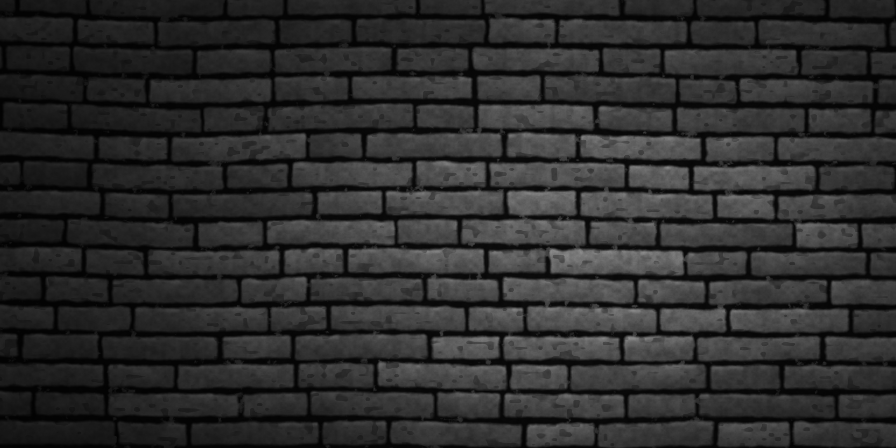
Give the GLSL for this texture, as a Shadertoy shader.

```glsl
float hash(vec2 p) {
    return fract(sin(dot(p, vec2(127.1, 311.7))) * 43758.5453);
}

float noise(vec2 p) {
    vec2 i = floor(p), f = fract(p);
    f = f * f * (3.0 - 2.0 * f);
    return mix(mix(hash(i), hash(i + vec2(1, 0)), f.x),
               mix(hash(i + vec2(0, 1)), hash(i + vec2(1, 1)), f.x), f.y);
}

float fbm(vec2 p) {
    float sum = 0.0, amp = 0.5;
    for (int i = 0; i < 4; i++) {
        sum += amp * noise(p);
        p = p * 2.03 + 17.3;
        amp *= 0.5;
    }
    return sum / 0.9375;
}

float roundedBox(vec2 p, vec2 halfSize, float radius) {
    vec2 q = abs(p) - halfSize + radius;
    return length(max(q, 0.0)) + min(max(q.x, q.y), 0.0) - radius;
}

void mainImage(out vec4 fragColor, in vec2 fragCoord) {
    vec2 uv = fragCoord / iResolution.y;
    float aa = 15.54 / iResolution.y;

    // Gently sagging courses, one unit high
    vec2 wall = uv * 15.54 + vec2(0.0, 0.05);
    wall.y += 0.2 * (noise(uv * vec2(2.5, 1.5) + 4.0) - 0.5);
    float row = floor(wall.y);

    // Each course repeats a long brick and a short one
    float pairWidth = 6.96;
    float shift = 0.4 * mod(row, 2.0) + 0.35 * hash(vec2(row, 3.7));
    float u = wall.x / pairWidth + shift;
    u += 0.09 * (noise(vec2(u * 2.0, row * 7.0)) - 0.5);
    float pair = floor(u), along = fract(u);
    float split = 0.655 + 0.06 * (hash(vec2(pair, row)) - 0.5);
    float isShort = step(split, along);
    float left = isShort * split;
    float right = mix(split, 1.0, isShort);
    vec2 id = vec2(pair * 2.0 + isShort, row);

    // Worn brick outline with a little tilt and size variation
    vec2 local = vec2((along - 0.5 * (left + right)) * pairWidth, fract(wall.y) - 0.5);
    vec2 halfSize = vec2(0.5 * (right - left) * pairWidth - 0.075,
                         0.405 + 0.04 * (hash(id + 8.1) - 0.5));
    local.y += 0.035 * (hash(id + 2.3) - 0.5) * local.x;
    float d = roundedBox(local, halfSize, 0.1);
    d += 0.13 * (fbm(wall * 2.2 + id * 5.0) - 0.5);
    float brick = 1.0 - smoothstep(-0.04 - aa, 0.03 + aa, d);

    // Rough face with stains, grain, pits and a lighter upper edge
    float stain = fbm(wall * vec2(0.8, 1.5) + id * 9.0);
    float grain = fbm(wall * 6.0 + 31.0);
    float tone = 0.84 + 0.3 * hash(id + 5.9);
    tone *= 0.62 + 0.4 * stain + 0.4 * grain;
    float pits = smoothstep(0.67, 0.8, noise(wall * vec2(4.0, 6.0) + id * 3.0));
    tone *= 1.0 - 0.3 * pits * smoothstep(0.4, 0.6, stain);
    tone *= 1.0 + 0.35 * local.y;
    float rim = smoothstep(0.16, 0.03, abs(d + 0.07)) * smoothstep(0.15, 0.35, local.y);
    tone += 0.22 * rim * smoothstep(0.4, 0.7, noise(wall * 2.5));

    // Dark joints with scattered crumbs of mortar
    float crumbs = smoothstep(0.66, 0.82, fbm(wall * 3.0 + 50.0));
    float joint = 0.07 + 0.08 * grain + 0.6 * crumbs;

    // Pool of light right of the middle, dim towards the borders
    vec2 q = (uv - vec2(1.27, 0.45)) / vec2(0.8, 0.53);
    float light = 0.09 + 0.28 * exp(-dot(q, q));

    fragColor = vec4(vec3(light * mix(joint, tone, brick)), 1.0);
}
```
